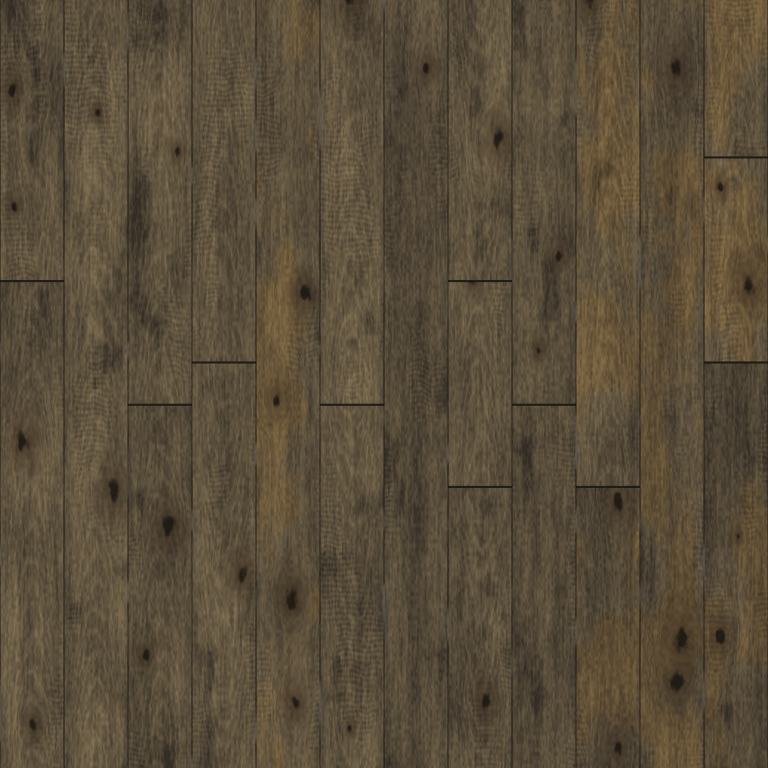
This texture is drawn by a WebGL 1 fragment shader. Its source:

```glsl
precision highp float;
uniform vec2 u_resolution;

float hash(vec2 p) {
  vec3 q = fract(p.xyx * 0.1031);
  q += dot(q, q.yzx + 33.33);
  return fract((q.x + q.y) * q.z);
}

float noise(vec2 p) {
  vec2 i = floor(p), f = fract(p);
  f = f * f * (3.0 - 2.0 * f);
  return mix(mix(hash(i), hash(i + vec2(1.0, 0.0)), f.x),
             mix(hash(i + vec2(0.0, 1.0)), hash(i + 1.0), f.x), f.y);
}

float fbm(vec2 p) {
  float sum = 0.0, amp = 0.53;
  for (int i = 0; i < 4; i++) {
    sum += amp * noise(p);
    p = p * 2.03 + 17.7;
    amp *= 0.5;
  }
  return sum;
}

// Splits a column at a height: counts planks below and tracks the nearest joint
void addJoint(bool present, float height, float y, inout float plank, inout float gap) {
  if (present) {
    plank += step(height, y);
    gap = min(gap, abs(y - height));
  }
}

float line(float dist, float halfWidth) {
  float soft = 0.6 / u_resolution.y;
  return 1.0 - smoothstep(halfWidth - soft, halfWidth + soft, dist);
}

void main() {
  vec2 uv = gl_FragCoord.xy / u_resolution;
  float column = floor(uv.x * 12.0);
  float across = fract(uv.x * 12.0) - 0.5;

  // Staggered end joints on shared levels
  float plank = 0.0, gap = 1.0;
  addJoint(abs(column - 8.0) == 1.0, 0.366, uv.y, plank, gap);
  addJoint(mod(column, 3.0) == 2.0 && column < 10.0, 0.473, uv.y, plank, gap);
  addJoint(mod(column, 8.0) == 3.0, 0.528, uv.y, plank, gap);
  addJoint(mod(column, 7.0) == 0.0, 0.634, uv.y, plank, gap);
  addJoint(column == 11.0, 0.795, uv.y, plank, gap);
  float id = column * 3.0 + plank;
  vec2 seed = vec2(hash(vec2(id, 4.0)), hash(vec2(id, 9.0)));

  // Knots: dark cores with smoky halos that bend the grain
  vec2 wood = uv + seed * 5.0;
  bool knotty = mod(column, 5.0) == 4.0 || column > 9.0;
  float core = 0.0, halo = 0.0, bend = 0.0;
  float ragged = fbm(wood * vec2(150.0, 70.0)) - 0.5;
  for (int j = -1; j <= 1; j++) {
    float cell = floor(uv.y * 7.0) + float(j);
    vec2 key = vec2(id + 3.0, cell + 20.0);
    if (hash(key) < (knotty ? 0.6 : 0.17)) {
      vec2 center = vec2((hash(key + 31.0) - 0.5) * 0.6, (cell + hash(key + 57.0)) / 7.0);
      vec2 d = vec2((across - center.x) / 12.0, uv.y - center.y);
      float size = mix(0.003, 0.009, hash(key + 83.0));
      float r = length(d * vec2(1.0, 0.6)) / size + ragged * 1.6;
      core = max(core, 1.0 - smoothstep(0.4, 1.3, r));
      halo = max(halo, exp(-r * r * 0.12));
      bend += d.x * exp(-r * r * 0.06);
    }
  }
  wood.x -= bend * 0.6;

  // Fibres, streaks, stain blotches and a tone for each plank
  float tone = 0.53 + (seed.x - 0.5) * 0.2;
  tone += (noise(wood * vec2(420.0, 30.0)) - 0.5) * 0.26;
  tone += (noise(wood * vec2(520.0, 190.0)) - 0.5) * 0.32;
  tone += (fbm(wood * vec2(75.0, 3.5)) - 0.5) * 0.45;
  float blotch = fbm(wood * vec2(18.0, 8.0));
  tone += (blotch - 0.5) * 0.5;
  tone -= smoothstep(0.62, 0.82, fbm(wood * vec2(22.0, 12.0) + 40.0)) * 0.3;

  // Arched growth rings on some planks
  float direction = seed.y < 0.5 ? -1.0 : 1.0;
  float phase = uv.y * direction * 24.0 + across * across * 26.0
              + fbm(wood * vec2(20.0, 6.0)) * 4.0;
  float ring = pow(0.5 + 0.5 * sin(phase * 6.2832), 3.0);
  float arched = step(0.5, hash(vec2(id, 15.0))) * (1.0 - smoothstep(0.2, 0.48, abs(across)));
  tone += (ring - 0.31) * arched * 0.16;

  // Patches of fine cross ripple
  float ripple = sin(uv.y * 900.0 + fbm(wood * vec2(40.0, 20.0)) * 14.0);
  tone += ripple * smoothstep(0.52, 0.7, fbm(wood * vec2(24.0, 7.0) + 70.0)) * 0.08;

  vec3 color = mix(vec3(0.20, 0.175, 0.145), vec3(0.50, 0.435, 0.32), clamp(tone, 0.0, 1.15));
  color *= mix(vec3(1.0), vec3(1.05, 0.99, 0.88), smoothstep(0.45, 0.65, blotch) * float(knotty));
  color = mix(color, vec3(0.23, 0.175, 0.12), halo * 0.6);
  color = mix(color, vec3(0.10, 0.085, 0.07), core * 0.85);

  // Worn long seams with pale dusty stretches, then darker end joints
  float wear = noise(vec2(floor(uv.x * 12.0 + 0.5) * 7.0, uv.y * 22.0));
  float seam = line((0.5 - abs(across)) / 12.0, 0.0009);
  vec3 seamColor = mix(vec3(0.13, 0.12, 0.105), vec3(0.34, 0.35, 0.34), smoothstep(0.72, 0.95, wear));
  color = mix(color, seamColor, seam * (0.5 + 0.4 * wear));
  color = mix(color, vec3(0.10, 0.09, 0.075), line(gap, 0.0014) * 0.9);

  gl_FragColor = vec4(color, 1.0);
}
```
